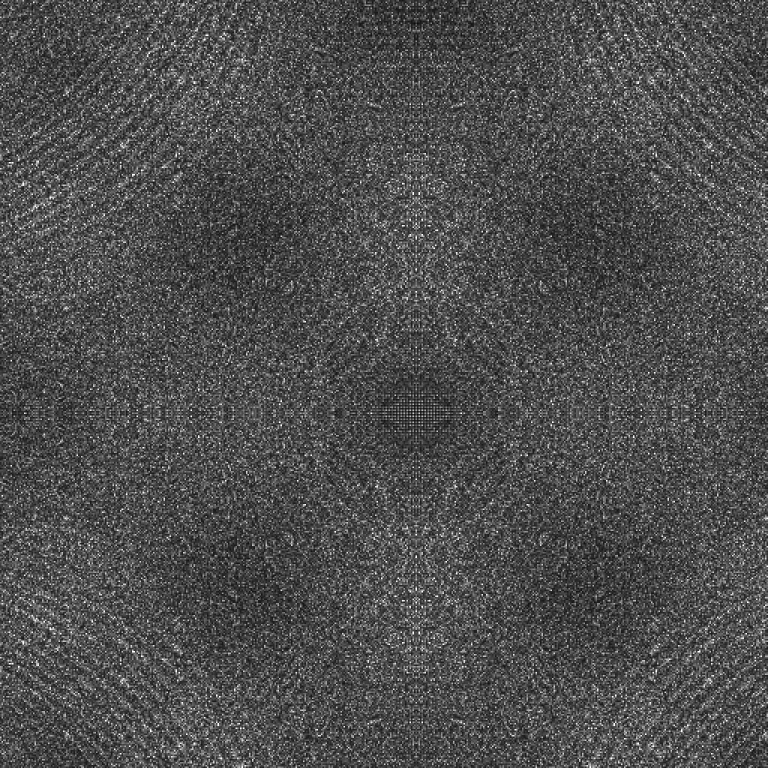
Reproduce this pattern procedurally as a Shadertoy shader.

```glsl
// Mirrored monochrome grain with hyperbolic corner fringes and a woven centre.
#define CELLS 512.0              // grain cells across the canvas
#define CENTER vec2(277.0, 236.0) // mirror point, in cells
#define BASE_TONE 0.275
#define GRAIN 0.46               // contrast of the grain
#define FRINGE_FREQ 105.0
#define FRINGE_GAIN 0.42
#define DIAMOND_FREQ 42.0
#define STREAK_GAIN 0.10
#define WEAVE_GAIN 0.32

const float TAU = 6.2831853;

float hash(vec2 p) {
    vec3 q = fract(vec3(p.xyx) * 0.1031);
    q += dot(q, q.yzx + 33.33);
    return fract((q.x + q.y) * q.z);
}

// Soft elliptical spot
float spot(vec2 d, vec2 at, vec2 size) {
    vec2 e = (d - at) / size;
    return exp(-dot(e, e));
}

// Bell-shaped grain with unit deviation
float grain(vec2 cell) {
    float sum = 0.0;
    for (int i = 0; i < 3; i++) sum += hash(cell + 37.0 * float(i));
    return 2.0 * sum - 3.0;
}

// Broad light and dark areas
float tone(vec2 d) {
    float t = 1.0;
    t -= 0.24 * spot(d, vec2(0.0), vec2(0.075));
    t -= 0.22 * spot(d, vec2(0.235), vec2(0.10));
    t -= 0.24 * spot(d, vec2(0.0, 0.53), vec2(0.13, 0.08));
    t -= 0.18 * spot(d, vec2(0.53, 0.0), vec2(0.09, 0.06));
    t += 0.20 * spot(d, vec2(0.0, 0.24), vec2(0.07, 0.12));
    t += 0.08 * spot(d, vec2(0.25, 0.0), vec2(0.15, 0.08));
    t += 0.17 * spot(d, vec2(0.28, 0.44), vec2(0.10, 0.12));
    t += 0.17 * spot(d, vec2(0.47, 0.25), vec2(0.12, 0.10));
    t -= 0.12 * spot(d, vec2(0.46), vec2(0.06));
    return t;
}

// Thin bright hyperbolas that fill the corners
float fringes(vec2 d) {
    float q = d.x * d.y;
    float line = pow(0.5 + 0.5 * cos(TAU * FRINGE_FREQ * q), 3.0) - 0.3;
    float mask = smoothstep(0.065, 0.13, q);
    mask *= 1.0 - 0.65 * smoothstep(0.18, 0.21, q) + 0.65 * smoothstep(0.24, 0.27, q);
    return line * mask;
}

// Diamond rings, slanted streaks and level bands
float streaks(vec2 d) {
    float sum = d.x + d.y;
    float ring = smoothstep(0.06, 0.12, sum) * (1.0 - smoothstep(0.22, 0.36, sum));
    float s = ring * cos(TAU * DIAMOND_FREQ * sum);
    s += 1.5 * spot(d, vec2(0.18, 0.355), vec2(0.06)) * cos(TAU * 55.0 * (d.x - 0.7 * d.y));
    s += 1.3 * spot(d, vec2(0.0, 0.50), vec2(0.11, 0.10)) * cos(TAU * 62.0 * d.y);
    return s;
}

// Alternating cells along the mirror axes and at the centre
float weave(vec2 cell, vec2 d) {
    vec2 wave = cos(0.5 * TAU * cell);
    float core = spot(d, vec2(0.0), vec2(0.055, 0.035));
    float axisX = exp(-d.x * 70.0);
    float axisY = exp(-d.y * 80.0);
    return core * (wave.x + wave.y) + 0.6 * (axisX * wave.x + axisY * wave.y);
}

float shade(vec2 uv) {
    vec2 cell = abs(floor(uv * CELLS) - CENTER);
    vec2 d = cell / CELLS;
    float light = tone(d) + FRINGE_GAIN * fringes(d) + STREAK_GAIN * streaks(d);
    float calm = 1.0 - 0.4 * spot(d, vec2(0.0), vec2(0.05));
    float detail = GRAIN * calm * grain(cell) + WEAVE_GAIN * weave(cell, d);
    return BASE_TONE * light * exp(detail);
}

void mainImage(out vec4 fragColor, in vec2 fragCoord) {
    // Four samples per pixel soften the cell edges
    float value = 0.0;
    for (int i = 0; i < 4; i++) {
        vec2 offset = vec2(i % 2, i / 2) * 0.5 - 0.25;
        value += 0.25 * shade((fragCoord + offset) / iResolution.xy);
    }
    fragColor = vec4(vec3(clamp(value, 0.0, 1.0)), 1.0);
}
```
